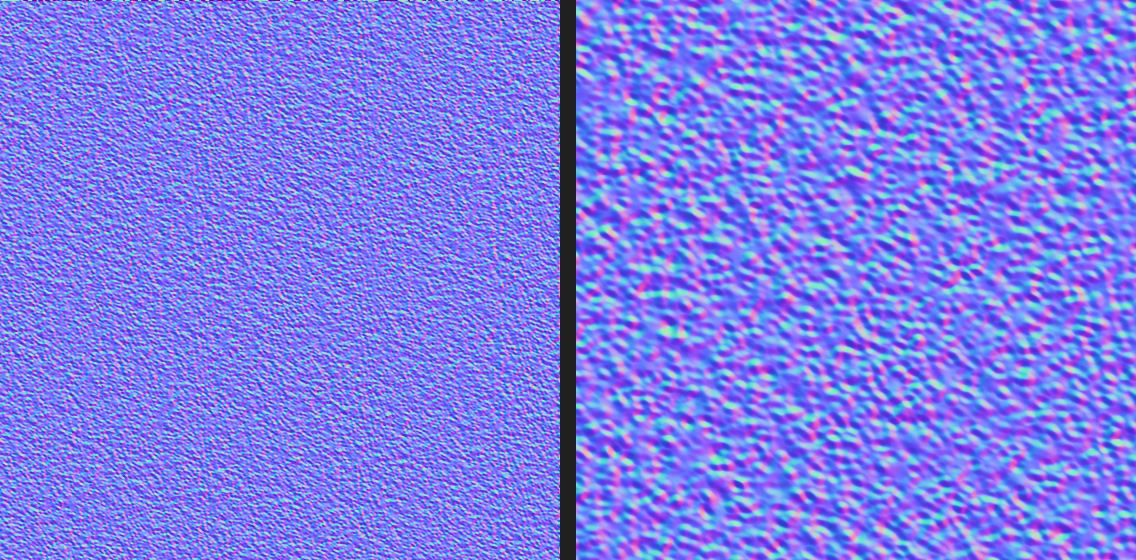
Left, the full canvas; right, a detail of the centre.
A Shadertoy shader for this texture map:

```glsl
// Tangent-space normal map of a fine, grainy plaster surface with a thin seam.
#define GRAINS vec2(175.0, 215.0) // fine grain cells across the canvas
#define COARSE 0.55               // scale of the coarse layer against the fine one
#define FINE_SLOPE 0.57           // steepness of the fine grains
#define COARSE_SLOPE 0.25         // steepness of the coarse swells
#define SHEAR 0.15                // downward tilt of the ridges to the right
#define SKEW 0.25                 // extra steepness of right and upper flanks
#define SEAM_WIDTH 0.0025         // seam along the top and right borders
#define SEAM_SLOPE 5.0            // steepness of the height jump at the seam

vec3 hash3(vec2 cell) {
    vec3 h = fract(cell.xyx * vec3(0.1031, 0.1030, 0.0973));
    h += dot(h, h.yxz + 33.33);
    return fract((h.xxy + h.yzz) * h.zyx);
}

// Gradient of a height field made of one smooth bump or dent per jittered cell.
vec2 grainGradient(vec2 p) {
    vec2 base = floor(p);
    vec2 gradient = vec2(0.0);
    for (int y = -1; y <= 1; y++) {
        for (int x = -1; x <= 1; x++) {
            vec2 cell = base + vec2(x, y);
            vec3 rnd = hash3(cell + 17.0);
            vec2 d = p - cell - rnd.xy;
            float falloff = max(1.0 - dot(d, d), 0.0);
            float bumpHeight = 2.0 * rnd.z - 1.0;
            gradient -= 6.0 * bumpHeight * falloff * falloff * d;
        }
    }
    return gradient;
}

// Rises from 0 to 1 within the seam next to the border at 1.
float seamMask(float t) {
    return smoothstep(1.0 - SEAM_WIDTH, 1.0 - 0.4 * SEAM_WIDTH, t);
}

void mainImage(out vec4 fragColor, in vec2 fragCoord) {
    vec2 uv = fragCoord / iResolution.xy;
    vec2 p = vec2(uv.x, uv.y + SHEAR * uv.x) * GRAINS;

    // Two layers of grain, brought back from sheared cells to canvas axes.
    vec2 g = FINE_SLOPE * grainGradient(p)
           + COARSE_SLOPE * grainGradient(p * COARSE + 300.0);
    g *= GRAINS / GRAINS.y;
    vec2 tilt = -vec2(g.x + SHEAR * g.y, g.y);

    // Sharpen one flank of each grain while keeping the mean level.
    tilt += SKEW * (tilt * tilt - vec2(0.17, 0.24));

    // Broken height jumps along the borders.
    vec2 jump = vec2(grainGradient(vec2(550.0, p.y)).x,
                     grainGradient(vec2(p.x, 550.0)).y);
    tilt += SEAM_SLOPE * jump * vec2(0.4 * seamMask(uv.x), seamMask(uv.y));

    vec3 normal = normalize(vec3(tilt, 1.0));
    fragColor = vec4(0.5 + 0.5 * normal, 1.0);
}
```
